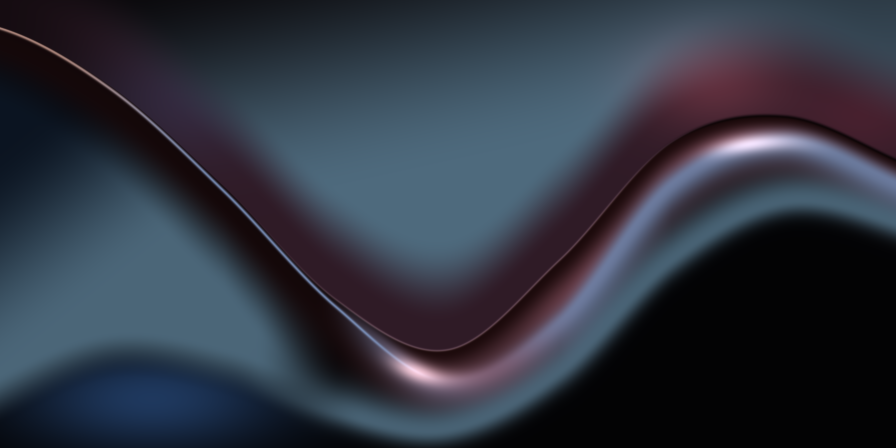
This background is drawn by a Shadertoy shader. Its source:

```glsl
// Dark satin folds: a wavy crest separates a hazy upper backdrop from a glossy lower sheet.
// Three splines (crest, gloss streak, lower fold) supply signed distances; soft
// falloffs around them build the veil, ribbon, highlights and shadows.

#define VEIL_NEAR 0.06
#define VEIL_FAR 0.25
#define RIM_WIDTH 0.0035
#define GLOSS_UPPER 0.022
#define GLOSS_LOWER 0.046
#define FOLD_UPPER 0.060
#define FOLD_LOWER 0.032
#define SPARK_GAIN 0.55

const vec3 INK = vec3(0.010, 0.010, 0.017);
const vec3 TEAL = vec3(0.305, 0.415, 0.490);
const vec3 NAVY = vec3(0.045, 0.080, 0.130);
const vec3 COBALT = vec3(0.110, 0.210, 0.350);
const vec3 MAROON = vec3(0.185, 0.105, 0.150);
const vec3 ROSE = vec3(0.430, 0.250, 0.295);
const vec3 EMBER = vec3(0.110, 0.040, 0.045);
const vec3 PERIWINKLE = vec3(0.440, 0.520, 0.670);
const vec3 SPARK = vec3(1.000, 0.780, 0.720);

// Heights at even steps across the canvas, with one knot beyond each side
const float CREST[11] = float[11](0.956, 0.940, 0.805, 0.583, 0.331, 0.219, 0.420, 0.682, 0.740, 0.643, 0.518);
const float GLOSS[11] = float[11](0.953, 0.937, 0.799, 0.573, 0.315, 0.148, 0.281, 0.589, 0.685, 0.591, 0.466);
const float FOLD[11] = float[11](-0.04, 0.102, 0.203, 0.167, 0.073, 0.034, 0.161, 0.411, 0.542, 0.495, 0.375);

// Catmull-Rom curve: height in x, slope in y
vec2 spline(float k[11], float x) {
    float t = clamp(x * 4.0, 0.0, 8.0);
    int i = min(int(t), 7);
    t -= float(i);
    float a = k[i], b = k[i + 1], c = k[i + 2], d = k[i + 3];
    float q1 = c - a;
    float q2 = 2.0 * a - 5.0 * b + 4.0 * c - d;
    float q3 = 3.0 * (b - c) + d - a;
    float height = b + 0.5 * t * (q1 + t * (q2 + t * q3));
    float slope = 2.0 * (q1 + t * (2.0 * q2 + 3.0 * t * q3));
    return vec2(height, slope);
}

// Approximate distance to a curve, positive above it
float above(vec2 curve, float y) {
    return (y - curve.x) / sqrt(1.0 + curve.y * curve.y);
}

float bell(float d, float width) {
    return exp(-d * d / (width * width));
}

float blob(vec2 p, vec2 center, vec2 radius) {
    vec2 q = (p - center) / radius;
    return exp(-dot(q, q));
}

// Hazy backdrop, with a maroon veil hugging the crest
vec3 backdrop(vec2 p, float rise) {
    float light = smoothstep(0.0, 0.6, 1.0 - p.y + 0.22 * p.x);
    light *= 1.0 - 0.35 * smoothstep(1.5, 2.0, p.x);
    vec3 haze = mix(vec3(0.035, 0.027, 0.037), TEAL, light);
    vec3 veil = MAROON * mix(0.45, 1.0, smoothstep(0.0, 0.45, p.x));
    veil += vec3(0.02, 0.06, 0.10) * blob(p, vec2(0.42, 0.78), vec2(0.22, 0.13));
    vec3 color = mix(veil, haze, smoothstep(VEIL_NEAR, VEIL_FAR, rise));
    color += vec3(0.19, 0.08, 0.09) * blob(p, vec2(1.59, 0.82), vec2(0.17, 0.11));
    return color + vec3(0.09, 0.02, 0.03) * blob(p, vec2(1.93, 0.74), vec2(0.16, 0.10));
}

// Glossy sheet below the crest
vec3 sheet(vec2 p, vec2 crest, vec2 gloss, vec2 fold) {
    float depth = -above(crest, p.y);
    float g = above(gloss, p.y);
    float f = above(fold, p.y);
    float right = smoothstep(0.70, 0.98, p.x);

    // Broad teal pool on the left, with cobalt under the fold
    float pool = smoothstep(0.03, 0.17, depth) * (1.0 - smoothstep(0.57, 0.77, p.x));
    float poolLight = smoothstep(0.34, 0.83, 0.8 * p.x + 1.0 - p.y);
    vec3 color = mix(INK, EMBER, 0.7 * bell(depth - 0.04, 0.08));
    vec3 poolColor = mix(NAVY, TEAL * 0.96, poolLight);
    color = mix(color, poolColor, pool * smoothstep(-0.045, 0.055, f));
    float under = 1.0 - smoothstep(-0.05, 0.04, f);
    color += COBALT * under * blob(p, vec2(0.34, 0.11), vec2(0.30, 0.12));

    // Ember shadow and the narrow fold on the right
    color += EMBER * right * bell(g + 0.06, 0.05) * smoothstep(-0.01, 0.05, f);
    float foldGlow = bell(f - 0.008, f > 0.008 ? FOLD_UPPER : FOLD_LOWER);
    color = mix(color, TEAL * 0.92, foldGlow * smoothstep(0.52, 0.82, p.x));

    // Rosy ribbon between crest and gloss
    float span = clamp((crest.x - p.y) / max(crest.x - gloss.x, 0.01), 0.0, 1.0);
    float sheen = 0.60 + 0.35 * blob(p, vec2(1.27, 0.39), vec2(0.16)) + 0.35 * blob(p, vec2(1.58, 0.70), vec2(0.18));
    vec3 ribbon = mix(EMBER, ROSE * sheen, smoothstep(0.05, 0.75, span));
    color = mix(color, ribbon, right * smoothstep(-0.025, 0.012, g));

    // Blue gloss narrows to a fine rim on the left
    float glow = bell(g, g > 0.0 ? GLOSS_UPPER : GLOSS_LOWER);
    vec3 glossColor = mix(PERIWINKLE, ROSE * 1.25, 0.65 * blob(p, vec2(1.08, 0.17), vec2(0.22, 0.10)));
    color = mix(color, glossColor, 0.88 * right * glow);
    float rim = bell(g, RIM_WIDTH) * (1.0 - smoothstep(0.80, 1.00, p.x));
    vec3 rimColor = mix(SPARK * 0.75, PERIWINKLE * 1.15, smoothstep(0.10, 0.50, p.x));
    color = mix(color, rimColor, 0.85 * rim);

    // Warm sparks where the gloss turns
    float sparks = blob(p, vec2(0.92, 0.168), vec2(0.09, 0.035)) + blob(p, vec2(1.66, 0.682), vec2(0.12, 0.030));
    return color + SPARK_GAIN * SPARK * sparks * bell(g, 0.025);
}

void mainImage(out vec4 fragColor, in vec2 fragCoord) {
    vec2 p = fragCoord / iResolution.xy * vec2(2.0, 1.0);
    float pixel = 1.0 / iResolution.y;
    vec2 crest = spline(CREST, p.x);
    float d = above(crest, p.y);
    vec3 lower = sheet(p, crest, spline(GLOSS, p.x), spline(FOLD, p.x));
    vec3 color = mix(lower, backdrop(p, p.y - crest.x), smoothstep(-pixel, pixel, d));

    // Hairline along the crest
    float hairline = bell(d, 0.0025) * smoothstep(0.5, 0.9, p.x) * (1.0 - smoothstep(1.25, 1.6, p.x));
    color += vec3(0.20, 0.17, 0.18) * hairline;
    color *= 1.0 - 0.6 * bell(d, 0.004) * smoothstep(1.4, 1.65, p.x);
    fragColor = vec4(clamp(color, 0.0, 1.0), 1.0);
}
```
